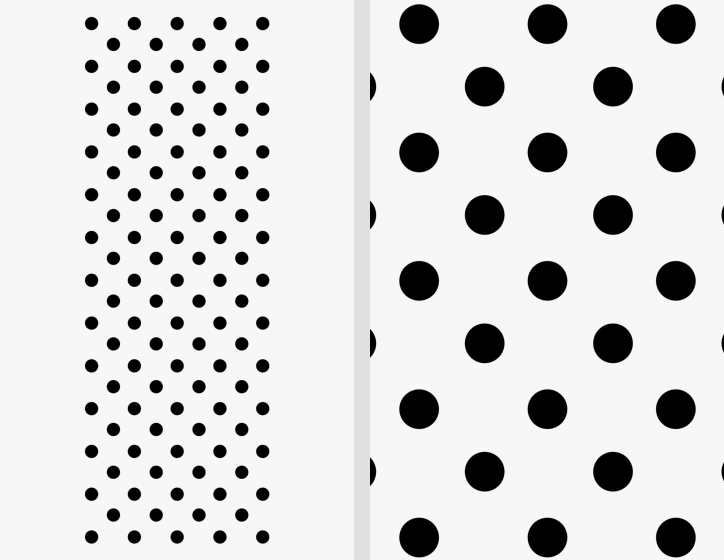
Left: the whole. Right: its middle third, enlarged.
Give the GLSL for this pattern, as a WebGL 2 fragment shader.

```glsl
#version 300 es
precision highp float;

uniform vec2 u_resolution;
out vec4 fragColor;

const vec3 PAPER = vec3(0.969);
const vec3 INK = vec3(0.0);

// Lengths are fractions of the canvas height
const float PITCH = 0.0764;
const float DOT_RADIUS = 0.0118;

// Signed distance to the nearest dot of a finite grid around a centre
float dotGrid(vec2 p, vec2 center, vec2 count, float pitch, float radius) {
    vec2 last = count - 1.0;
    vec2 cell = (p - center) / pitch + 0.5 * last;
    vec2 nearest = clamp(floor(cell + 0.5), vec2(0.0), last);
    return length(cell - nearest) * pitch - radius;
}

// Antialiased fill of a signed distance
float coverage(float dist, float pixel) {
    return 1.0 - smoothstep(-0.75 * pixel, 0.75 * pixel, dist);
}

void main() {
    float pixel = 1.0 / u_resolution.y;
    vec2 p = (gl_FragCoord.xy - 0.5 * u_resolution) * pixel;

    // Two interleaved grids, the inner one slightly off centre
    float outer = dotGrid(p, vec2(0.0003, -0.0005), vec2(5.0, 13.0), PITCH, DOT_RADIUS);
    float inner = dotGrid(p, vec2(0.0011, 0.0005), vec2(4.0, 12.0), PITCH, DOT_RADIUS);

    float ink = coverage(min(outer, inner), pixel);
    fragColor = vec4(mix(PAPER, INK, ink), 1.0);
}
```
